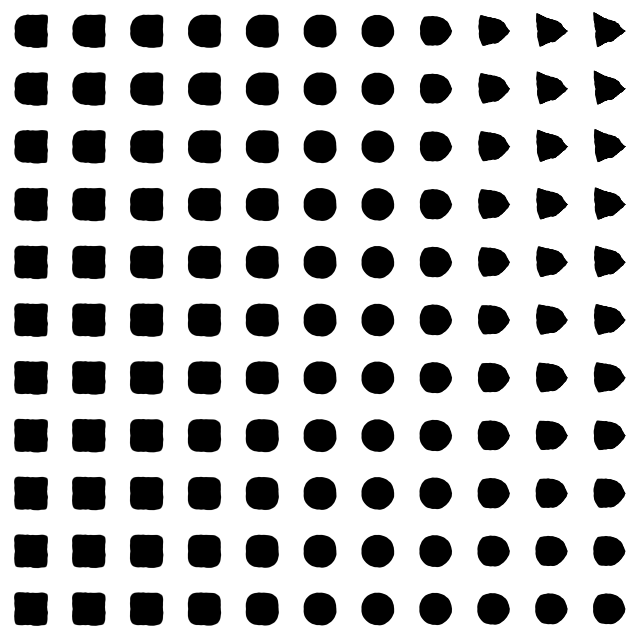
This pattern is drawn by a three.js fragment shader. Its source:

```glsl
#define COUNT 11.0
#define PITCH 0.0903
#define RADIUS 0.0257
#define EDGE 0.002
#define WOBBLE 0.025
#define SQUARENESS 7.0
#define INK vec3(0.0)
#define PAPER vec3(1.0)

varying vec2 vUv;

const float TAU = 6.2831853;

float hash(float n) {
  return fract(sin(n * 127.1 + 3.7) * 43758.5453);
}

// Value noise around the outline, closed after the given number of steps
float ringNoise(float turn, float steps) {
  float t = turn * steps;
  float i = floor(t);
  float a = hash(mod(i, steps) + steps);
  float b = hash(mod(i + 1.0, steps) + steps);
  return mix(a, b, smoothstep(0.0, 1.0, t - i)) - 0.5;
}

// Each gauge equals 1 on the outline of its shape
float superellipse(vec2 p, float power) {
  vec2 q = pow(abs(p) + 1e-4, vec2(power));
  return pow(q.x + q.y, 1.0 / power);
}

float bulgedTriangle(vec2 p) {
  vec2 q = vec2(p.x, abs(p.y));
  float facing = max(dot(q / (length(q) + 1e-4), vec2(0.5, 0.866)), 0.0);
  float bulge = (p.y > 0.0 ? 0.33 : 0.2) * pow(facing, 4.0);
  float slope = dot(q, vec2(0.96, 1.65)) / (1.0 + bulge);
  float back = dot(p, vec2(-1.2, -0.1));
  return superellipse(max(vec2(slope, back), 0.0), 14.0);
}

// The morph runs from 0 to 1 across and up the grid
float outline(vec2 p, vec2 morph) {
  float square = pow(max(1.0 - morph.x / 0.6, 0.0), 2.0);
  float rightPower = 2.0 + SQUARENESS * square * (1.0 + morph.y);
  float leftPower = mix(2.0 + SQUARENESS * square, 2.0 + 0.5 * square,
                        smoothstep(0.2, 1.0, morph.y));
  float body = superellipse(p, p.x > 0.0 ? rightPower : leftPower);

  float pointed = smoothstep(0.55, 1.0, morph.x) * mix(0.15, 1.0, morph.y);
  float shape = mix(body, bulgedTriangle(p), pointed);

  // Hand-cut roughness, strongest on the angular shapes
  float turn = atan(p.y, p.x + 1e-5) / TAU + 0.5;
  float rough = ringNoise(turn, 17.0) + 0.6 * ringNoise(turn, 41.0);
  return shape * (1.0 + WOBBLE * rough * (1.0 + square + 2.5 * pointed));
}

void main() {
  // Centred grid of cells
  float last = COUNT - 1.0;
  vec2 grid = (vUv - 0.5) / PITCH + 0.5 * last;
  vec2 cell = clamp(floor(grid + 0.5), 0.0, last);
  vec2 p = (grid - cell) * PITCH / RADIUS;

  // Ink coverage
  float edge = (outline(p, cell / last) - 1.0) * RADIUS;
  float ink = 1.0 - smoothstep(-0.5 * EDGE, 0.5 * EDGE, edge);
  gl_FragColor = vec4(mix(PAPER, INK, ink), 1.0);
}
```
